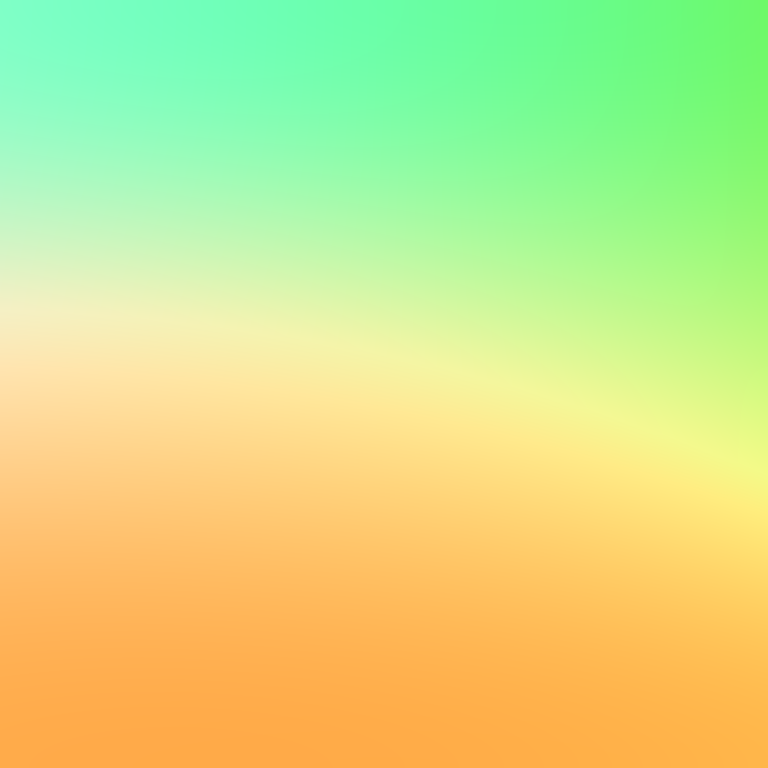
A Shadertoy shader for this background:

```glsl
#define SEAM_HEIGHT vec3(0.596, 0.587, 0.382)
#define FALLOFF 1.1
#define AQUA vec3(0.50, 1.00, 0.78)
#define MINT vec3(0.36, 1.01, 0.72)
#define GREEN vec3(0.43, 0.975, 0.41)
#define CREAM vec3(0.96, 0.94, 0.77)
#define LEMON vec3(0.955, 0.98, 0.53)
#define APRICOT vec3(1.20, 0.67, 0.29)
#define ORANGE vec3(1.20, 0.65, 0.27)
#define AMBER vec3(1.20, 0.715, 0.29)

const float HALF_PI = 1.5707963;

// Quadratic blend from a to c, pulled towards b
vec3 bend(vec3 a, vec3 b, vec3 c, float t) {
    return mix(mix(a, b, t), mix(b, c, t), t);
}

// Fast start, gentle arrival
float ease(float t) {
    return pow(sin(HALF_PI * clamp(t, 0.0, 1.0)), FALLOFF);
}

void mainImage(out vec4 fragColor, in vec2 fragCoord) {
    vec2 uv = fragCoord / iResolution.xy;

    // Pale seam, sinking towards the right
    vec3 h = SEAM_HEIGHT;
    float seam = mix(mix(h.x, h.y, uv.x), mix(h.y, h.z, uv.x), uv.x);
    vec3 color = mix(CREAM, LEMON, uv.x);

    // Cool band above and warm band below
    vec3 cool = bend(AQUA, MINT, GREEN, uv.x);
    vec3 warm = bend(APRICOT, ORANGE, AMBER, uv.x);
    color = mix(color, cool, ease((uv.y - seam) / (1.0 - seam)));
    color = mix(color, warm, ease((seam - uv.y) / seam));

    fragColor = vec4(clamp(color, 0.0, 1.0), 1.0);
}
```
